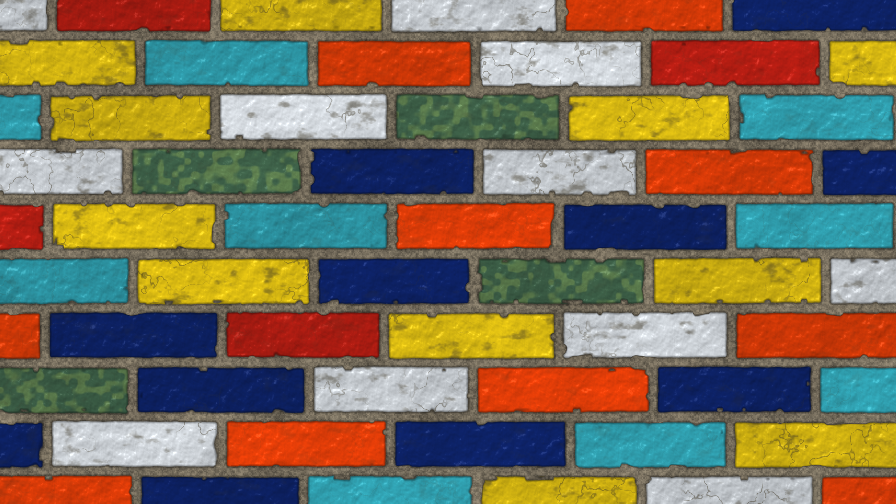
Write a Shadertoy shader that draws this texture.

```glsl
// A wall of glazed bricks in running bond, set in gritty mortar.
// Each brick is a wobbly rounded box with hashed joints; its glaze comes from
// a low-discrepancy walk over weighted colours, then gets relief and wear.

// Lengths are fractions of the canvas height
const vec2  PITCH        = vec2(0.3385, 0.1081);  // brick plus joint
const vec2  ORIGIN       = vec2(0.2685, 0.0100);  // a joint, a course centre
const float JOINT        = 0.0196;
const float CORNER       = 0.0045;
const float JOINT_JITTER = 0.035;                 // in brick pitches
const float ROW_JITTER   = 0.050;
const float EDGE_WOBBLE  = 0.0034;
const float GRAIN_SCALE  = 190.0;
const float CRACK_WIDTH  = 0.0011;
const vec3  COLOUR_WALK  = vec3(0.19, 0.41, 0.12); // half brick, course, jitter
const float COLOUR_START = 0.33;

const vec3 MORTAR = vec3(0.47, 0.435, 0.37);
const vec3 GRIME  = vec3(0.25, 0.22, 0.15);
const vec3 MOSS   = vec3(0.38, 0.50, 0.30);

// Glaze colour and its share of the bricks
const int GLAZE_COUNT = 7;
const int GREEN = 4;
const vec4 GLAZES[GLAZE_COUNT] = vec4[](
    vec4(0.83, 0.71, 0.07, 0.20),   // yellow
    vec4(0.05, 0.13, 0.39, 0.19),   // navy
    vec4(0.79, 0.81, 0.83, 0.17),   // white
    vec4(0.18, 0.60, 0.66, 0.16),   // turquoise
    vec4(0.23, 0.36, 0.27, 0.06),   // green
    vec4(0.68, 0.11, 0.07, 0.06),   // red
    vec4(0.85, 0.23, 0.03, 0.16));  // orange

float hash(vec2 p) {
    return fract(sin(dot(p, vec2(12.9898, 78.233))) * 43758.5453);
}

float noise(vec2 p) {
    vec2 i = floor(p), f = fract(p);
    f = f * f * (3.0 - 2.0 * f);
    return mix(mix(hash(i), hash(i + vec2(1, 0)), f.x),
               mix(hash(i + vec2(0, 1)), hash(i + vec2(1, 1)), f.x), f.y);
}

float fbm(vec2 p) {
    float sum = 0.0, gain = 0.5;
    for (int i = 0; i < 4; i++) {
        sum += gain * noise(p);
        p = p * 2.03 + 17.1;
        gain *= 0.5;
    }
    return sum / 0.9375;
}

float roundedBox(vec2 p, vec2 halfSize, float radius) {
    vec2 q = abs(p) - halfSize + radius;
    return length(max(q, 0.0)) + min(max(q.x, q.y), 0.0) - radius;
}

// Position of the joint left of a brick, in brick pitches
float jointAt(float column, float row) {
    return column + JOINT_JITTER * (2.0 * hash(vec2(column, row) + 3.7) - 1.0);
}

int pickGlaze(float t) {
    for (int i = 0; i < GLAZE_COUNT; i++) {
        t -= GLAZES[i].a;
        if (t < 0.0) return i;
    }
    return GLAZE_COUNT - 1;
}

// Signed distance to the nearest brick; also returns its column and row
float brickDistance(vec2 p, out vec2 id) {
    float row = floor((p.y - ORIGIN.y) / PITCH.y + 0.5);
    float shift = 0.5 * mod(row, 2.0) + ROW_JITTER * (hash(vec2(row, 8.3)) - 0.5);
    float u = (p.x - ORIGIN.x) / PITCH.x + shift;
    float column = floor(u);
    if (u < jointAt(column, row)) column--;
    else if (u > jointAt(column + 1.0, row)) column++;
    id = vec2(column, row);

    float left = jointAt(column, row), right = jointAt(column + 1.0, row);
    vec2 local = vec2((u - 0.5 * (left + right)) * PITCH.x,
                      p.y - ORIGIN.y - row * PITCH.y);
    local.y += 0.003 * (hash(id + 5.1) - 0.5) + 0.012 * (hash(id + 9.4) - 0.5) * local.x;
    vec2 halfSize = 0.5 * (vec2(right - left, 1.0) * PITCH - JOINT);
    float chips = 0.007 * smoothstep(0.72, 0.92, noise(p * 42.0 + 31.0));
    float wobble = EDGE_WOBBLE * (fbm(p * 48.0) - 0.5);
    return roundedBox(local, halfSize, CORNER) + wobble + chips;
}

vec3 mortarColour(vec2 p, float d) {
    float grit = 0.6 * noise(p * GRAIN_SCALE) + 0.4 * hash(floor(p * 2.0 * GRAIN_SCALE));
    float stain = fbm(p * 11.0);
    float contact = mix(0.62, 1.0, smoothstep(0.0, 0.0055, d));
    return MORTAR * (0.62 + 0.56 * grit + 0.4 * (stain - 0.3)) * contact;
}

vec3 brickColour(vec2 p, vec2 id, float d) {
    float walk = COLOUR_WALK.x * (2.0 * id.x - mod(id.y, 2.0)) + COLOUR_WALK.y * id.y
               + COLOUR_WALK.z * (hash(id) - 0.5) + COLOUR_START;
    int glaze = pickGlaze(fract(walk));
    vec3 colour = GLAZES[glaze].rgb;
    if (glaze == GREEN) colour = mix(colour, MOSS, 0.8 * smoothstep(0.45, 0.75, noise(p * 75.0)));

    // Uneven glaze lit from above, with a dark rim
    vec2 lightStep = vec2(-0.002, 0.004);
    float relief = fbm(p * 55.0) - fbm(p * 55.0 + lightStep * 55.0);
    float tone = 0.93 + 0.12 * hash(id + 2.2) + 0.16 * (fbm(p * 14.0) - 0.5);
    colour *= tone + 0.5 * relief;
    colour += 0.10 * smoothstep(0.10, 0.28, relief);
    colour *= mix(0.66, 1.0, smoothstep(0.0, 0.005, -d));

    // Hairline cracks and grime, strongest on pale glazes
    float pale = smoothstep(0.3, 0.5, GLAZES[glaze].r * GLAZES[glaze].g);
    float wear = smoothstep(0.42, 0.68, fbm(p * 9.0 + 7.0 * hash(id + 6.6)));
    float ridge = abs(fbm(p * 24.0 + 40.0) - 0.5) / 24.0;
    float crack = (1.0 - smoothstep(0.0, CRACK_WIDTH, ridge)) * wear;
    float dirt = smoothstep(0.62, 0.85, fbm(p * vec2(30.0, 48.0) + 90.0));
    return mix(colour, GRIME, (0.12 + 0.33 * pale) * max(crack, dirt));
}

void mainImage(out vec4 fragColor, in vec2 fragCoord) {
    vec2 p = fragCoord / iResolution.y;
    float pixel = 1.0 / iResolution.y;
    vec2 id;
    float d = brickDistance(p, id);
    float cover = 1.0 - smoothstep(-0.7 * pixel, 0.7 * pixel, d);
    fragColor = vec4(mix(mortarColour(p, d), brickColour(p, id, d), cover), 1.0);
}
```
